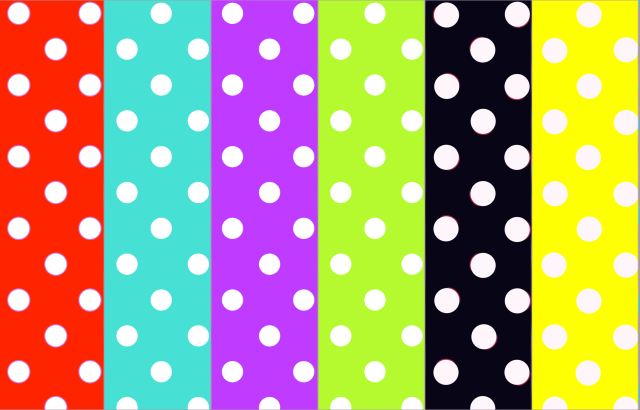
A WebGL 2 fragment shader for this pattern:

```glsl
#version 300 es
precision highp float;
// Six vertical colour stripes under one staggered lattice of pale polka dots.
// Lengths are in lattice steps (three per stripe); a hash and layered sines
// add small shifts, coloured dot rims and worn seams.

uniform vec2 u_resolution;
out vec4 outColor;

const float STEPS_ACROSS = 17.965;          // lattice steps over the canvas width
const float COLUMNS_PER_STRIPE = 3.0;
const int STRIPES = 6;
const float STRIPE_START = -0.077;          // left edge of the first stripe
const vec2 FIRST_DOT = vec2(0.526, 0.374);  // from the top left corner
const float ROW_STEP = 1.006;
const float ODD_COLUMN_SHIFT = 0.041;
const float SMALL_RADIUS = 0.298;
const float LARGE_RADIUS = 0.352;
const float LARGE_DOT_DROP = 0.03;          // large dots sit slightly lower
const float JITTER = 0.035;
const float RIM_WIDTH = 0.03;
const float SEAM_WIDTH = 0.022;
const float BORDER_WIDTH = 0.025;
const float BLUR = 0.018;

const vec3 STRIPE_COLORS[STRIPES] = vec3[STRIPES](
    vec3(1.00, 0.14, 0.00),   // red
    vec3(0.28, 0.88, 0.83),   // turquoise
    vec3(0.75, 0.23, 1.00),   // purple
    vec3(0.71, 0.98, 0.18),   // lime
    vec3(0.03, 0.02, 0.09),   // black
    vec3(1.00, 1.00, 0.01));  // yellow
const vec3 WHITE = vec3(1.0);
const vec3 PINK_WHITE = vec3(1.0, 0.965, 0.99);
const vec3 LAVENDER = vec3(0.80, 0.50, 0.95);
const vec3 FLECK_RED = vec3(0.85, 0.20, 0.32);
const vec3 SEAM_GREY = vec3(0.66, 0.60, 0.66);
const vec3 EDGE_BLUE = vec3(0.35, 0.70, 0.88);

vec2 hash2(vec2 cell) {
    vec2 k = vec2(dot(cell, vec2(127.1, 311.7)), dot(cell, vec2(269.5, 183.3)));
    return fract(sin(k) * 43758.5);
}

// Slow irregular variation from 0 to 1
float waver(float t) {
    return 0.5 + 0.25 * sin(t * 2.3 + 0.7) + 0.25 * sin(t * 5.1 + 2.0);
}

// Coverage of a shape from its signed distance
float cover(float distance, float soft) {
    return 1.0 - smoothstep(-soft, soft, distance);
}

vec3 paintDot(vec3 base, vec2 p, float soft) {
    // Nearest lattice point; only even cells carry a dot
    vec2 q = (p - FIRST_DOT) / vec2(1.0, ROW_STEP);
    vec2 cell = floor(q + 0.5);
    float parity = mod(cell.x + cell.y, 2.0);
    if (parity > 0.5) return base;

    float stripe = floor(cell.x / COLUMNS_PER_STRIPE);
    float large = step(3.5, stripe);
    float odd = mod(cell.x, 2.0);
    vec2 center = FIRST_DOT + cell * vec2(1.0, ROW_STEP);
    center += vec2(odd * ODD_COLUMN_SHIFT, large * LARGE_DOT_DROP);
    center += (hash2(cell) - 0.5) * JITTER * large;

    // Rim: full on red, broken on black
    vec2 offset = p - center;
    float d = length(offset) - mix(SMALL_RADIUS, LARGE_RADIUS, large);
    float angle = atan(offset.y, offset.x) + 6.28 * hash2(cell + 9.0).x;
    float isRed = 1.0 - step(0.5, stripe);
    float isBlack = large * (1.0 - step(4.5, stripe));
    float broken = smoothstep(0.55, 1.0, sin(angle)) * 0.8;
    float rim = cover(d - RIM_WIDTH, soft) * max(isRed * 0.85, isBlack * broken);
    vec3 color = mix(base, mix(LAVENDER, FLECK_RED, isBlack), rim);
    return mix(color, mix(WHITE, PINK_WHITE, large), cover(d, soft));
}

void main() {
    float unit = STEPS_ACROSS / u_resolution.x;
    vec2 p = vec2(gl_FragCoord.x, u_resolution.y - gl_FragCoord.y) * unit;
    float height = u_resolution.y * unit;
    float soft = max(BLUR, 0.7 * unit);

    // Stripes and dots
    float along = (p.x - STRIPE_START) / COLUMNS_PER_STRIPE;
    int index = clamp(int(floor(along)), 0, STRIPES - 1);
    vec3 color = paintDot(STRIPE_COLORS[index], p, soft);

    // Worn seams between stripes
    float seam = abs(along - floor(along + 0.5)) * COLUMNS_PER_STRIPE;
    float wear = 0.45 + 0.35 * waver(p.y + 3.0 * floor(along + 0.5));
    color = mix(color, SEAM_GREY, cover(seam - SEAM_WIDTH, soft) * wear);

    // Sliver at the right edge, tinted blue in places
    float rightEdge = STRIPE_START + COLUMNS_PER_STRIPE * float(STRIPES);
    vec3 sliver = mix(SEAM_GREY, EDGE_BLUE, smoothstep(0.65, 0.9, waver(p.y)));
    color = mix(color, sliver, cover(rightEdge - p.x, soft));

    // Faint light border at top and bottom
    float border = min(p.y, height - p.y);
    color = mix(color, SEAM_GREY, 0.45 * cover(border - BORDER_WIDTH, soft));
    outColor = vec4(color, 1.0);
}
```
